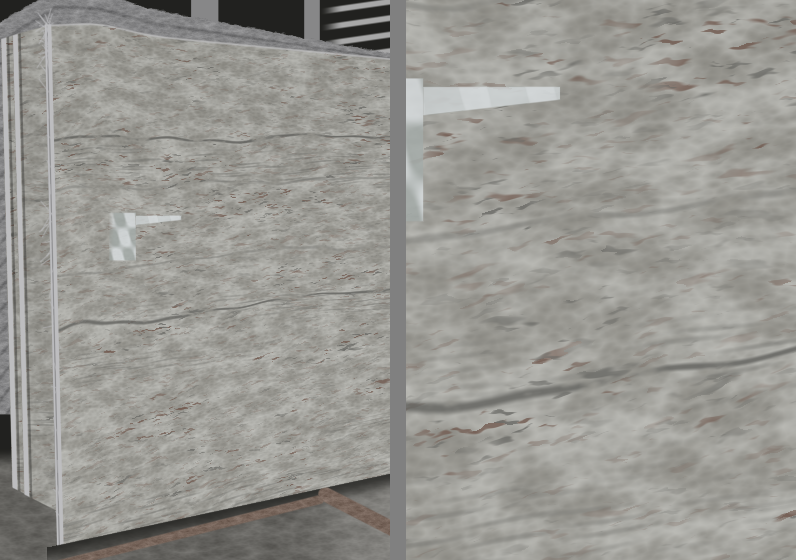
Left: the whole. Right: its middle third, enlarged.
Reproduce this texture procedurally as a Shadertoy shader.

```glsl
#define PALE vec3(.705, .705, .685)
#define DUSK vec3(.575, .57, .545)
#define VEIN vec3(.42, .42, .405)
#define RUST vec3(.45, .36, .32)
#define EDGE vec3(.74, .74, .75)
#define STACK vec3(.53, .53, .535)
#define FLOOR vec3(.40, .395, .38)
#define DARK vec3(.13, .13, .12)
#define WOOD vec3(.47, .40, .36)
#define ASPECT .695
#define TILT .06
#define THREADS 80

vec2 hash2(vec2 p) {
    vec3 q = fract(p.xyx * vec3(.1031, .1030, .0973));
    q += dot(q, q.yzx + 33.33);
    return fract((q.xx + q.yz) * q.zy);
}

// Cellular noise: distance to the nearest seed, and its random id
vec2 cell(vec2 p) {
    vec2 base = floor(p), best = vec2(9., 0.);
    for (int j = -1; j <= 1; j++)
    for (int i = -1; i <= 1; i++) {
        vec2 c = base + vec2(i, j);
        float d = length(c + hash2(c + 40.) - p);
        if (d < best.x) best = vec2(d, hash2(c + 91.).x);
    }
    return best;
}

float mottle(vec2 p) {
    float sum = 0., amp = .45;
    for (int i = 0; i < 4; i++) {
        sum += amp * cell(p).x;
        p = mat2(1.7, .9, -.9, 1.7) * p + 7.3;
        amp *= .68;
    }
    return sum;
}

float waves(vec2 p) {
    return sin(p.x * 9. + 2. * sin(p.y * 17.)) + .5 * sin(p.x * 23. + p.y * 31.)
         + .25 * sin(p.x * 57. - p.y * 40.);
}

float cover(float d) {
    float w = 1. / iResolution.y;
    return 1. - smoothstep(-w, w, d);
}

float segment(vec2 p, vec2 a, vec2 b) {
    vec2 ab = b - a;
    return length(p - a - ab * clamp(dot(p - a, ab) / dot(ab, ab), 0., 1.));
}

float box(vec2 p, vec2 lo, vec2 hi) {
    vec2 d = max(lo - p, p - hi);
    return max(d.x, d.y);
}

vec3 stone(vec2 s) {
    s.y -= TILT * s.x;
    vec2 w = s + vec2(0., .004 * waves(s));
    float cloud = mottle(w * vec2(17., 27.));
    vec3 col = mix(DUSK, PALE, smoothstep(.2, .76, cloud));
    col += .06 * (cell(w * vec2(120., 160.)).x - .45);

    // Fine bedding streaks, gathered in bands
    float bed = smoothstep(.3, 1.3, sin(s.y * 19. + 1.) + .6 * sin(s.y * 43. + s.x * 5.));
    float streak = 1. - smoothstep(.05, .4, cell(w * vec2(9., 130.)).x);
    col = mix(col, VEIN, streak * (.06 + .36 * bed));

    // Small clustered flecks, grey and rust
    float cluster = smoothstep(.48, .72, mottle(s * vec2(6., 11.) + 3.));
    for (int i = 0; i < 3; i++) {
        float k = 1. + .5 * float(i);
        vec2 f = vec2(w.x, w.y - .08 * w.x) * vec2(32., 100.) * k + 19. * float(i);
        vec2 c = cell(f + .22 * sin(f.yx * 4.) + .1 * sin(f.yx * 11.));
        float size = .36 * smoothstep(.76, 1., c.y);
        float mask = (1. - smoothstep(size - .12, size + .14, c.x)) * step(.76, c.y);
        vec3 tint = mix(VEIN, RUST, step(.5, fract(c.y * 37.)));
        col = mix(col, tint, mask * (.22 + .6 * cluster));
    }

    // Long broken veins
    for (int i = 0; i < 4; i++) {
        float y = .405 + .125 * float(i) + .02 * sin(float(i) * 4.);
        float d = abs(w.y - y - .006 * waves(s * 1.3 + float(i)));
        float force = (i == 0 || i == 3) ? .85 : .35;
        col = mix(col, VEIN * .95, force * (1. - smoothstep(.0005, .0045, d)) * smoothstep(.25, .55, cloud));
    }
    return col;
}

void mainImage(out vec4 fragColor, in vec2 fragCoord) {
    vec2 uv = fragCoord / iResolution.xy, p = uv * vec2(ASPECT, 1.);
    float x = uv.x, y = uv.y;
    float top = .962 - .066 * x + .012 * exp(-pow((x - .25) / .1, 2.));
    float bottom = .026 + .15 * (x - .145);
    float left = .147 - .034 * y;

    // Floor, and the dark hall with posts and lamps
    vec3 col = FLOOR + .2 * (mottle(p * vec2(18., 40.)) - .5) + .12 * smoothstep(.7, 1., x);
    col = mix(col, DARK, smoothstep(.16, .2, y));
    float lamp = abs(fract((y - .1 * x) * 34.) - .5);
    col = mix(col, vec3(.66), (1. - smoothstep(.1, .25, lamp)) * smoothstep(.82, .88, x) * step(.9, y));
    col = mix(col, STACK, cover(min(abs(x - .525) - .035, abs(x - .8) - .02)) * step(.9, y));

    // Rough stack behind
    float rear = min(top + mix(.075, .012, x), .965 + .4 * x);
    float rough = mottle(p * vec2(50., 110.));
    float ridge = smoothstep(.3, .5, abs(fract((rear - y) / mix(.04, .012, x)) - .5));
    vec3 pile = STACK + .22 * (rough - .5) - .09 * ridge;
    col = mix(col, pile, cover(y - rear + .008 * rough) * cover(.26 - y));

    // Narrow slabs on the left
    for (int i = 0; i < 2; i++) {
        float side = (i == 0 ? .036 : .066) - .036 * y;
        float foot = .142 - .4 * side - .35 * (x - side);
        float body = cover(side - x) * cover(x - left) * cover(foot - y) * cover(y - .93 - .2 * x);
        vec3 face = stone(vec2(p.x + 3. + float(i), y)) * .95;
        face = mix(face, EDGE, cover(abs(x - side - .007) - .006));
        face *= 1. - .3 * cover(abs(x - side - .018) - .003);
        col = mix(col, face, body);
    }

    // Floor shadow and timber
    col = mix(col, DARK, .8 * smoothstep(.04, .0, bottom - y) * step(y, bottom) * step(.12, x));
    float beam = min(segment(p, vec2(.09, -.012), vec2(.57, .108)) - .008,
                     segment(p, vec2(.58, .117), vec2(.72, .045)) - .013);
    col = mix(col, WOOD + .2 * (rough - .5), cover(beam));

    // Main slab, drawn in its own perspective
    float v = (y - bottom) / (top - bottom);
    vec3 face = stone(vec2(p.x, v)) - .02 * smoothstep(.4, 1., v);

    // Window reflected in the polish
    float window = cover(box(uv, vec2(.28, .535), vec2(.348, .62)));
    float strip = cover(box(uv, vec2(.348, .598 + .08 * (x - .348)), vec2(.465, .615)));
    float pane = smoothstep(.3, .7, .5 + .5 * sin(x * 110. + 40. * y) * sin(y * 90.));
    vec3 glow = mix(vec3(.64, .67, .66), vec3(.86, .88, .89), max(pane, strip * .8));
    face = mix(face, glow, .8 * max(window * smoothstep(.275, .3, x + .12 * (.62 - y)), strip));

    // Sawn edge and top rim
    face = mix(face, EDGE, cover(x - left - .017));
    face *= 1. - .25 * cover(abs(x - left - .006) - .0015);
    face = mix(face, EDGE, .7 * cover(abs(y - top) - .003));
    col = mix(col, face, cover(left - x) * cover(y - top) * cover(bottom - y));

    // Loose packing threads along the edge
    for (int i = 0; i < THREADS; i++) {
        vec2 h = hash2(vec2(i, 5.)), g = hash2(vec2(i, 23.));
        float ty = i % 2 == 0 ? .9 + .06 * h.x : .03 + .92 * h.x;
        vec2 a = vec2((.147 - .034 * ty + .012 * h.y) * ASPECT, ty);
        vec2 b = a + vec2(-.03 * g.x + .008, .06 * (g.y - .5));
        col = mix(col, EDGE, .6 * cover(segment(p, a, b) - .0009));
    }
    fragColor = vec4(clamp(col, 0., 1.), 1.);
}
```
